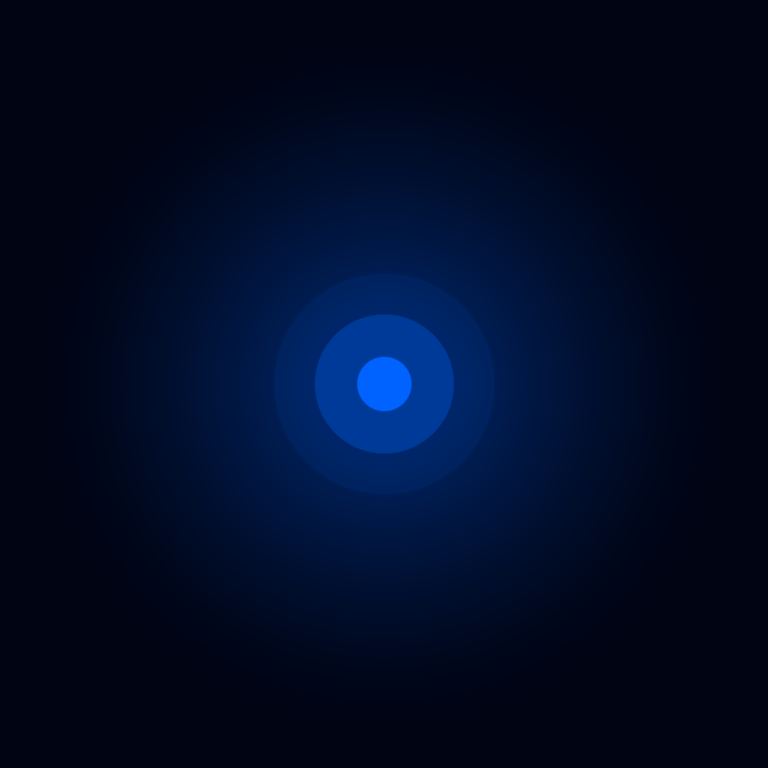
Reproduce this background procedurally as a WebGL 1 fragment shader.

```glsl
precision highp float;

uniform vec2 u_resolution;

const vec2 CENTER = vec2(0.5005, 0.5);

const vec3 NIGHT = vec3(0.0, 0.015, 0.075);
const vec3 GLOW = vec3(0.0, 0.165, 0.414);
const vec3 BEAM = vec3(0.0, 0.39, 1.0);

const float GLOW_RADIUS = 0.45;
const float GLOW_PLATEAU = 0.10;
const float GLOW_FALLOFF = 1.4;

const float HALO_RADIUS = 0.144;
const float DISC_RADIUS = 0.0905;
const float CORE_RADIUS = 0.0354;
const float HALO_ALPHA = 0.07;
const float DISC_ALPHA = 0.32;

// Antialiased coverage of a centered disc
float discMask(float dist, float radius, float pixel) {
  return 1.0 - smoothstep(radius - pixel, radius + pixel, dist);
}

void main() {
  float side = min(u_resolution.x, u_resolution.y);
  float pixel = 1.0 / side;
  float dist = length(gl_FragCoord.xy - CENTER * u_resolution) * pixel;

  // Soft glow, level near the center and fading into the night
  float fade = max(1.0 - max(dist, GLOW_PLATEAU) / GLOW_RADIUS, 0.0);
  vec3 color = NIGHT + GLOW * pow(fade, GLOW_FALLOFF);

  // Translucent discs and solid core
  color = mix(color, BEAM, HALO_ALPHA * discMask(dist, HALO_RADIUS, pixel));
  color = mix(color, BEAM, DISC_ALPHA * discMask(dist, DISC_RADIUS, pixel));
  color = mix(color, BEAM, discMask(dist, CORE_RADIUS, pixel));

  gl_FragColor = vec4(color, 1.0);
}
```
